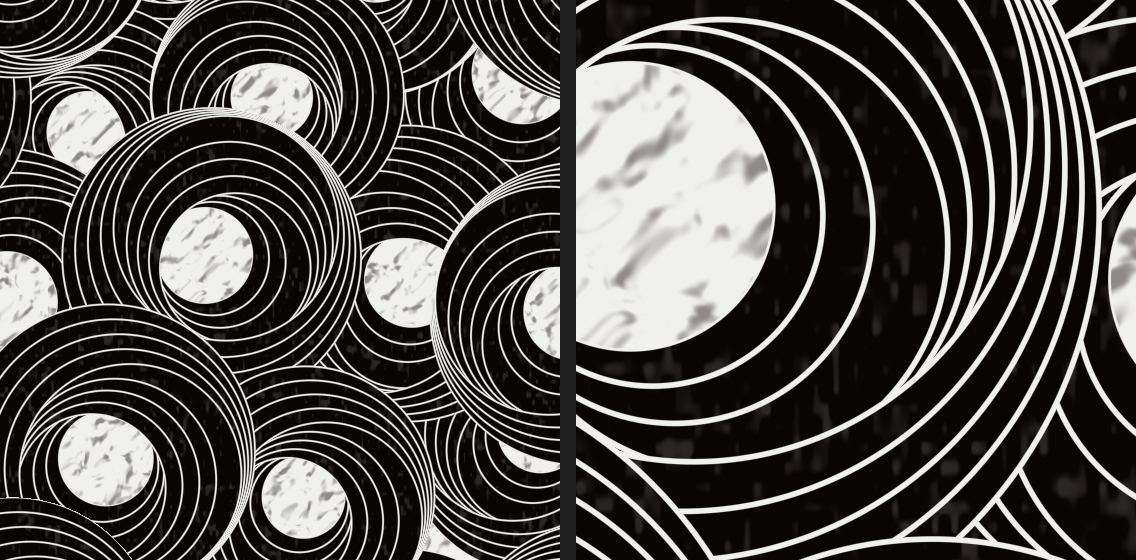
Left: the whole. Right: its middle third, enlarged.
Write a WebGL 1 fragment shader that draws this pattern.

```glsl
precision highp float;
// Overlapping black discs of nested off-centre rings, with pale rough paper in their holes.
uniform vec2 u_resolution;

const vec2 CELL = vec2(0.36, 0.32);      // spacing of the disc grid
const float LINE_HALF_WIDTH = 0.0017;
const float RING_STEP = 0.062;           // radius lost per ring, relative to the disc
const float GROUP_JUMP = 0.06;           // extra shift where a ring group begins
const float GROUP_SIZE = 4.0;
const int RING_COUNT = 11;
const vec3 BLACK = vec3(0.035, 0.02, 0.012);
const vec3 SPECK = vec3(0.17, 0.15, 0.15);
const vec3 WHITE = vec3(0.94, 0.94, 0.93);
const vec3 SHADE = vec3(0.56, 0.54, 0.54);

float hash(vec2 p) {
  return fract(sin(dot(p, vec2(127.1, 311.7))) * 43758.55);
}

float noise(vec2 p) {
  vec2 i = floor(p);
  vec2 f = fract(p);
  f = f * f * (3.0 - 2.0 * f);
  float low = mix(hash(i), hash(i + vec2(1.0, 0.0)), f.x);
  float high = mix(hash(i + vec2(0.0, 1.0)), hash(i + vec2(1.0, 1.0)), f.x);
  return mix(low, high, f.y);
}

// Coverage of a thin line along the zero level of a distance.
float lineMask(float dist, float aa) {
  return 1.0 - smoothstep(LINE_HALF_WIDTH - aa, LINE_HALF_WIDTH + aa, abs(dist));
}

// Grid cell in staggered rows, offset from the one that holds p.
vec2 neighbourCell(vec2 p, vec2 offset) {
  float row = floor(p.y / CELL.y) + offset.y;
  float column = floor(p.x / CELL.x - 0.5 * mod(row, 2.0)) + offset.x;
  return vec2(column, row);
}

// Disc of a cell: centre, radius and stacking depth.
vec4 discOf(vec2 cell) {
  vec2 jitter = 0.4 * (vec2(hash(cell + 3.7), hash(cell + 9.2)) - 0.5);
  vec2 centre = (cell + 0.5 + jitter + vec2(0.5 * mod(cell.y, 2.0), 0.0)) * CELL;
  return vec4(centre, mix(0.225, 0.285, hash(cell + 5.1)), hash(cell + 14.3));
}

// Ring lines (x) and hole coverage (y); each ring is clipped by those around it.
vec2 nestedRings(vec2 p, vec4 disc, float aa) {
  vec2 centre = disc.xy;
  float radius = disc.z;
  float seed = disc.w;
  float angle = 6.2832 * hash(vec2(seed, 1.3));
  float spin = hash(vec2(seed, 2.9)) < 0.5 ? -1.0 : 1.0;
  float drift = mix(0.86, 1.02, hash(vec2(seed, 4.1)));
  float shape = length(p - centre) - radius;
  float lines = lineMask(shape, aa);
  for (int i = 0; i < RING_COUNT; i++) {
    float shift = RING_STEP * drift;
    if (i > 0 && mod(float(i), GROUP_SIZE) < 0.5) {
      angle += spin * mix(2.0, 2.6, hash(vec2(seed, float(i))));
      shift += GROUP_JUMP;
    }
    centre += disc.z * shift * vec2(cos(angle), sin(angle));
    radius -= disc.z * RING_STEP;
    shape = max(shape, length(p - centre) - radius);
    lines = max(lines, lineMask(shape, aa));
  }
  return vec2(lines, 1.0 - smoothstep(-aa, aa, shape));
}

// Rough paper lit from one side.
vec3 paperColour(vec2 p) {
  vec2 q = p * 55.0 + 1.5 * noise(p * 30.0);
  float relief = noise(q) - noise(q + vec2(0.45, -0.4));
  relief += 0.5 * (noise(q * 2.3) - noise(q * 2.3 + vec2(0.5, -0.4)));
  return mix(WHITE, SHADE, smoothstep(0.03, 0.55, relief));
}

// Black ink with sparse upright grey specks.
vec3 inkColour(vec2 p) {
  float grain = noise(p * vec2(170.0, 85.0)) * 0.7 + noise(p * 40.0) * 0.3;
  return mix(BLACK, SPECK, smoothstep(0.62, 0.88, grain));
}

void main() {
  float scale = min(u_resolution.x, u_resolution.y);
  vec2 p = gl_FragCoord.xy / scale;
  float aa = 0.8 / scale;

  // Topmost disc under this point.
  vec4 top = vec4(0.0, 0.0, 0.0, -1.0);
  for (int y = -1; y <= 1; y++) {
    for (int x = -1; x <= 1; x++) {
      vec4 disc = discOf(neighbourCell(p, vec2(float(x), float(y))));
      if (length(p - disc.xy) < disc.z && disc.w > top.w) top = disc;
    }
  }
  vec2 rings = top.w < 0.0 ? vec2(0.0, 1.0) : nestedRings(p, top, aa);

  // Outer halves of the rims of higher discs.
  for (int y = -1; y <= 1; y++) {
    for (int x = -1; x <= 1; x++) {
      vec4 disc = discOf(neighbourCell(p, vec2(float(x), float(y))));
      if (disc.w > top.w) rings.x = max(rings.x, lineMask(length(p - disc.xy) - disc.z, aa));
    }
  }

  vec3 colour = mix(inkColour(p), WHITE, rings.x);
  gl_FragColor = vec4(mix(colour, paperColour(p), rings.y), 1.0);
}
```
